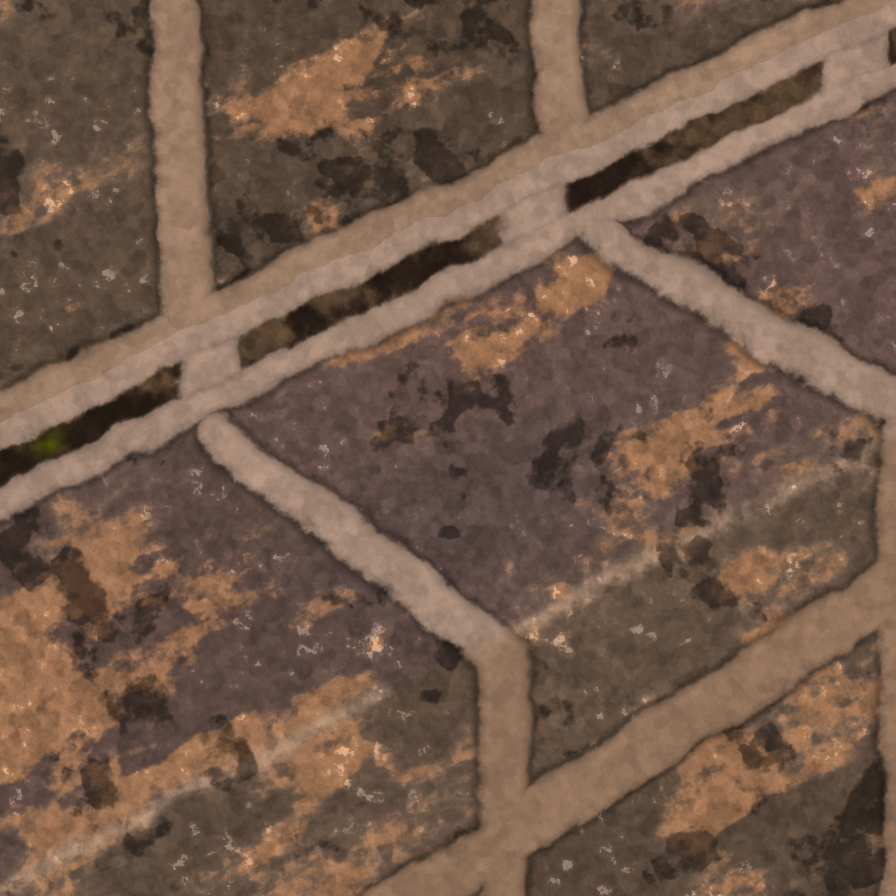
This texture is drawn by a three.js fragment shader. Its source:

```glsl
varying vec2 vUv;

vec2 hash2(vec2 c) {
  return fract(sin(vec2(dot(c, vec2(127.1, 311.7)), dot(c, vec2(269.5, 183.3)))) * 43758.5);
}

// Smooth cellular noise: each cell point spreads its own value
float cellular(vec2 p) {
  vec2 cell = floor(p), f = fract(p);
  float total = 0.0, weight = 0.0001;
  for (int j = -1; j <= 1; j++) {
    for (int i = -1; i <= 1; i++) {
      vec2 o = vec2(float(i), float(j));
      vec2 d = o + hash2(cell + o) - f;
      float w = exp(-7.0 * dot(d, d));
      total += w * hash2(cell + o + 57.3).x;
      weight += w;
    }
  }
  return total / weight;
}

float layered(vec2 p) {
  float sum = 0.0, amp = 0.47;
  for (int i = 0; i < 5; i++) {
    sum += amp * cellular(p);
    p = mat2(1.6, 1.2, -1.2, 1.6) * p + 7.3;
    amp *= 0.55;
  }
  return sum;
}

vec2 alongCourse(vec2 p) {
  return vec2(dot(p, vec2(0.91, 0.42)), dot(p, vec2(-0.42, 0.91)));
}

float blob(vec2 p, vec2 center, vec2 size) {
  vec2 d = alongCourse(p - center) / size;
  return exp(-dot(d, d));
}

float segment(vec2 p, vec2 a, vec2 b) {
  vec2 d = b - a;
  return length(p - a - d * clamp(dot(p - a, d) / dot(d, d), 0.0, 1.0));
}

float cover(float d, float blur) {
  return 1.0 - smoothstep(-blur, blur, d);
}

void main() {
  vec2 p = vUv;
  float mid = layered(p * 15.0);
  float grit = layered(p * 75.0 + 11.0);
  float streak = layered(alongCourse(p) * vec2(7.0, 14.0) + 3.7);
  vec2 q = p + 0.022 * (vec2(mid, layered(p * 17.0 + 31.0)) - 0.5) + 0.006 * (grit - 0.5);

  // Sloping lines of the wall base, ledge edge and ledge foot
  float wallLine = q.y - 0.47 * q.x;
  float frontLine = q.y - 0.5 * q.x - 0.01;
  float footLine = q.y - 0.65 * q.x + 0.302;
  float onWall = step(0.53, wallLine);
  float onFront = cover(frontLine, 0.018);

  // Mortar of the upper wall
  float wallX = q.x - 0.2 + 0.05 * (q.y - 0.85);
  float mortar = max(abs(mod(wallX + 0.2135, 0.427) - 0.2135) - 0.028, 0.53 - wallLine);
  mortar = min(mortar, abs(wallLine - 0.53) - 0.035);
  float brickId = floor(wallX / 0.427);

  // Thin bed above the ledge and plugs in the open slit
  mortar = min(mortar, abs(wallLine - 0.441 - 0.008 * q.x) - 0.02);
  float plug = abs(mod(q.x - 0.055, 0.36) - 0.18) - 0.035;
  mortar = min(mortar, max(plug, abs(wallLine - 0.48) - 0.025));

  // Ledge joints run down the top, then turn over the edge
  float ledgeId = 0.0;
  for (int i = 0; i < 2; i++) {
    float k = float(i);
    vec2 back = vec2(0.241, 0.518) + k * vec2(0.423, 0.222);
    vec2 corner = vec2(0.562, 0.27) + k * vec2(0.436, 0.28);
    float t = clamp((q.y - corner.y) / (back.y - corner.y), 0.0, 1.0);
    ledgeId += step(mix(corner.x, back.x, t), q.x);
    float joint = segment(q, back, corner) - mix(0.03, 0.02, t);
    float drop = segment(q, corner, vec2(corner.x, -0.1)) - mix(0.029, 0.016, k);
    mortar = min(mortar, min(joint, drop));
  }
  mortar = min(mortar, abs(footLine) - 0.037);
  float slit = max(abs(wallLine - 0.48) - 0.017, 0.002 - plug);

  // Fired clay: brown faces, violet ledge tops
  vec3 clay = mix(vec3(0.37, 0.29, 0.26), vec3(0.36, 0.29, 0.235), max(onWall, onFront));
  float id = mix(ledgeId + 5.0 * step(footLine, 0.0), brickId + 20.0, onWall);
  clay *= 0.94 + 0.14 * hash2(vec2(id, 4.0)).x;
  clay = mix(clay, vec3(0.48, 0.39, 0.33), 0.8 * smoothstep(0.48, 0.7, streak));
  float violet = blob(p, vec2(0.53, 0.43), vec2(0.22, 0.09)) * (1.0 - onFront);
  clay = mix(clay, vec3(0.33, 0.265, 0.255), 0.8 * violet);

  // Rusty scorch patches
  float rust = blob(p, vec2(0.39, 0.9), vec2(0.14, 0.055))
    + blob(p, vec2(0.07, 0.665), vec2(0.035))
    + blob(p, vec2(0.58, 0.625), vec2(0.17, 0.055))
    + 0.8 * blob(p, vec2(0.77, 0.5), vec2(0.14, 0.04))
    + 0.9 * blob(p, vec2(0.12, 0.25), vec2(0.26, 0.11))
    + blob(p, vec2(0.93, 0.69), vec2(0.13, 0.055))
    + 0.6 * blob(p, vec2(0.82, 0.1), vec2(0.06, 0.07));
  rust = smoothstep(0.6, 0.73, streak + 0.24 * rust - 0.12 * violet + 0.15 * (grit - 0.5));
  clay = mix(clay, mix(vec3(0.57, 0.41, 0.3), vec3(0.68, 0.48, 0.33), mid), 0.85 * rust);

  // Worn pale edge, pits and bright grains
  float edge = exp(-pow(frontLine / 0.011, 2.0)) * smoothstep(0.4, 0.62, streak);
  clay = mix(clay, vec3(0.66, 0.54, 0.45), 0.75 * edge);
  clay *= 1.0 - 0.4 * cover(mid - 0.32, 0.05);
  clay *= 0.72 + 0.56 * grit;
  clay += 0.16 * smoothstep(0.68, 0.78, grit) * smoothstep(0.5, 0.65, mid);
  clay *= mix(0.62, 1.0, smoothstep(-0.002, 0.013, mortar));

  // Sandy mortar, warmer and darker on the front
  vec3 sand = mix(vec3(0.64, 0.53, 0.46), vec3(0.56, 0.44, 0.35), onFront);
  sand = mix(sand, vec3(0.6, 0.48, 0.39), onWall);
  sand *= (0.86 + 0.28 * grit) * (0.92 + 0.16 * mid);
  sand *= mix(0.84, 1.0, smoothstep(0.0, 0.012, -mortar));

  // Shadowed slit with a trace of moss
  vec3 hollow = mix(vec3(0.15, 0.11, 0.085), vec3(0.34, 0.26, 0.19), smoothstep(0.4, 0.7, mid));
  hollow = mix(hollow, vec3(0.27, 0.28, 0.05), blob(p, vec2(0.055, 0.505), vec2(0.02, 0.012)));

  vec3 color = mix(clay, sand, cover(mortar, 0.004));
  color = mix(color, hollow * (0.7 + 0.6 * grit), cover(slit, 0.004));
  gl_FragColor = vec4(color, 1.0);
}
```
